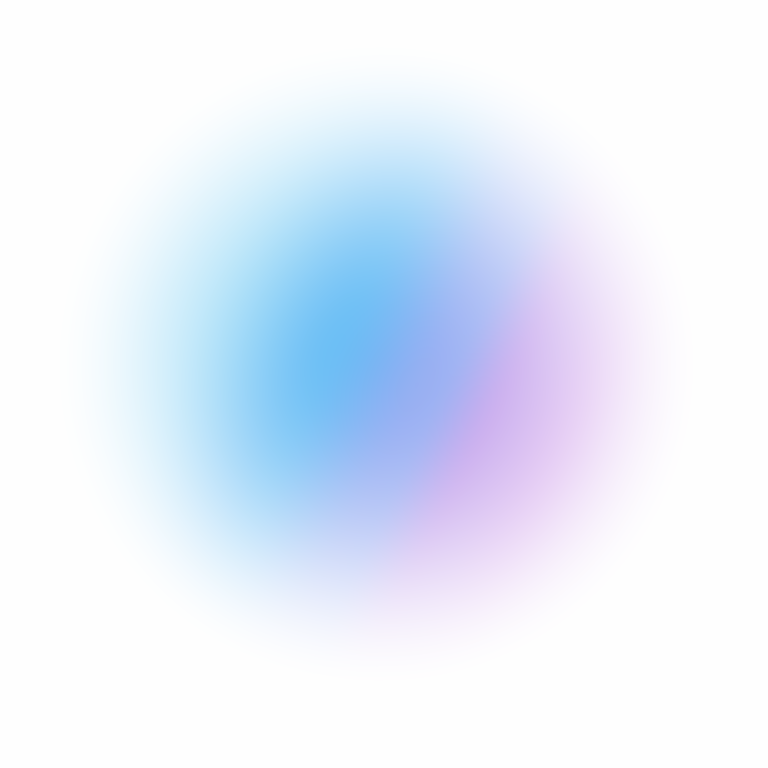
Reproduce this background procedurally as a Shadertoy shader.

```glsl
const vec3 PAPER = vec3(0.997, 0.997, 0.998);

// Light removed from the paper by each tint
const vec3 CYAN_INK = vec3(0.43, 0.155, 0.035);
const vec3 AZURE_INK = vec3(0.53, 0.23, 0.035);
const vec3 PERIWINKLE_INK = vec3(0.37, 0.29, 0.045);
const vec3 LILAC_INK = vec3(0.235, 0.37, 0.075);
const vec3 PINK_INK = vec3(0.21, 0.43, 0.09);

// Tint along the slanted colour axis
vec3 inkRamp(float s) {
    vec3 ink = mix(CYAN_INK, AZURE_INK, smoothstep(-0.293, -0.078, s));
    ink = mix(ink, PERIWINKLE_INK, smoothstep(-0.078, 0.091, s));
    ink = mix(ink, LILAC_INK, smoothstep(0.091, 0.195, s));
    return mix(ink, PINK_INK, smoothstep(0.195, 0.325, s));
}

// Disc that fades from an inner to an outer radius
float softDisc(float radius, float inner, float outer) {
    return 1.0 - smoothstep(inner, outer, radius);
}

float gaussian(float x, float width) {
    return exp(-x * x / (width * width));
}

void mainImage(out vec4 fragColor, in vec2 fragCoord) {
    float canvasSize = min(iResolution.x, iResolution.y);
    vec2 uv = (fragCoord - 0.5 * iResolution.xy) / canvasSize + 0.5;
    vec2 offset = uv - vec2(0.49, 0.525);
    float radius = length(offset);

    // Soft orb with a slightly denser core
    float density = softDisc(radius, 0.065, 0.43);
    density *= 1.0 + 0.12 * gaussian(radius, 0.09);

    vec3 ink = inkRamp(dot(offset, vec2(1.0, -0.5)));
    fragColor = vec4(PAPER - ink * density, 1.0);
}
```
